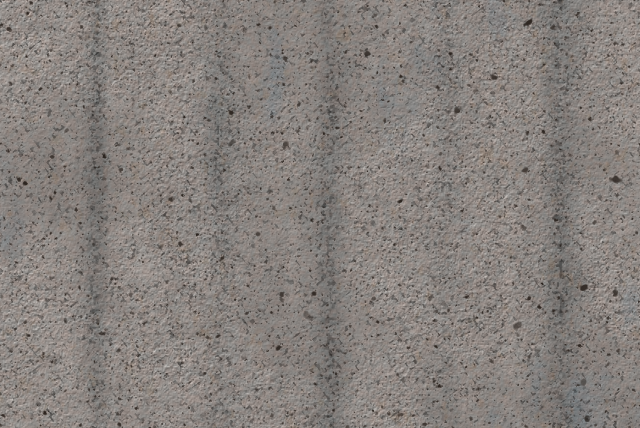
A Shadertoy shader for this texture:

```glsl
// Weathered concrete wall: gritty relief, air pits, soft dark vertical seams and faint stains.

const vec3 CONCRETE = vec3(0.562, 0.536, 0.520);
const vec3 PIT_DARK = vec3(0.155, 0.125, 0.105);
const vec3 SEAM_TINT = vec3(0.84, 0.86, 0.87);
const vec3 BLUE_STAIN = vec3(0.45, 0.49, 0.52);
const vec3 RUST_STAIN = vec3(0.54, 0.46, 0.38);
const vec2 LIGHT_STEP = vec2(-0.0014, 0.0025);
const float SEAM_SPACING = 0.275;
const float SEAM_START = 0.24;
const float GRAIN_SCALE = 150.0;
const float SMOOTH_RELIEF = 0.21;
const float ROUGH_RELIEF = 0.41;
const float PORE_DEPTH = 0.30;

float hash(vec2 p) {
    vec3 q = fract(p.xyx * 0.1031);
    q += dot(q, q.yzx + 33.33);
    return fract((q.x + q.y) * q.z);
}

vec2 hash2(vec2 p) {
    return vec2(hash(p + 17.3), hash(p + 71.9));
}

float noise(vec2 p) {
    vec2 i = floor(p), f = fract(p);
    f = f * f * (3.0 - 2.0 * f);
    float low = mix(hash(i), hash(i + vec2(1, 0)), f.x);
    float high = mix(hash(i + vec2(0, 1)), hash(i + vec2(1, 1)), f.x);
    return mix(low, high, f.y);
}

float fbm(vec2 p) {
    float sum = 0.0, amp = 0.53;
    for (int i = 0; i < 4; i++) {
        sum += amp * noise(p);
        p = mat2(1.6, 1.2, -1.2, 1.6) * p + 9.7;
        amp *= 0.5;
    }
    return sum;
}

// Surface height of the fine grit; octaves are rotated to hide the lattice
float grit(vec2 p) {
    vec2 q = mat2(0.8, 0.6, -0.6, 0.8) * p;
    return 0.40 * noise(q * GRAIN_SCALE) + 0.35 * noise(p.yx * GRAIN_SCALE * 1.9 + 31.0)
         + 0.25 * noise(q.yx * GRAIN_SCALE * 0.55 + 63.0);
}

// Wide (x) and speckled (y) masks of the vertical seams
vec2 seams(vec2 p) {
    vec2 mask = vec2(0.0);
    float cell = floor((p.x - SEAM_START) / SEAM_SPACING + 0.5);
    for (float k = -1.0; k <= 1.0; k++) {
        float id = cell + k;
        float centre = SEAM_START + SEAM_SPACING * id + 0.06 * (hash(vec2(id, 5.0)) - 0.5);
        float d = p.x - centre + 0.014 * (noise(vec2(id * 7.0, p.y * 5.0)) - 0.5);
        float width = mix(0.022, 0.050, hash(vec2(id, 8.0)));
        float strength = mix(0.45, 0.90, hash(vec2(id, 21.0)));
        strength *= 0.35 + 1.1 * noise(vec2(id * 13.0 + 4.0, p.y * 3.0));
        mask += strength * exp(-vec2(d * d) / vec2(width * width, 0.00022));
    }
    return mask;
}

// Ragged holes, at most one per cell; x is the hole, y its lit lower rim
vec2 pits(vec2 p, float cellSize, float density, float minR, float maxR, float seed) {
    float edge = 0.8 / iResolution.y;
    vec2 id = floor(p / cellSize);
    vec2 rnd = hash2(id + seed);
    vec2 centre = (id + 0.25 + 0.5 * hash2(id + seed + 40.0)) * cellSize;
    float present = step(hash(id + seed + 90.0), density);
    float radius = mix(minR, maxR, rnd.x * rnd.x * rnd.x);
    float angle = 6.2832 * rnd.y;
    float c = cos(angle), s = sin(angle);
    vec2 q = mat2(c, -s, s, c) * (p - centre);
    q.x *= mix(0.55, 1.0, hash(id + seed + 130.0));
    float d = length(q) - radius * (0.55 + 0.9 * noise(p * 1.1 / radius));
    float hole = 1.0 - smoothstep(-edge - 0.25 * radius, edge, d);
    float rim = 1.0 - smoothstep(0.0, 0.002, abs(d - 0.001));
    rim *= smoothstep(0.0, radius, centre.y - p.y) * (1.0 - hole);
    return present * vec2(hole * mix(0.40, 1.0, hash(id + seed + 170.0)), rim);
}

void mainImage(out vec4 fragColor, in vec2 fragCoord) {
    vec2 p = fragCoord / iResolution.y;
    vec2 seam = seams(p);

    // Broad patches and thin drips
    float patches = fbm(p * vec2(4.5, 3.5) + 3.0);
    float rough = smoothstep(0.36, 0.62, patches) * (1.0 - 0.6 * min(seam.x, 1.0));
    float drips = noise(vec2(p.x * 38.0, p.y * 2.2)) - 0.5;
    vec3 color = CONCRETE * (1.0 + 0.17 * (patches - 0.5) + 0.05 * drips);
    color *= 1.0 + 0.14 * (fbm(p * 32.0) - 0.5);
    color *= mix(vec3(1.0), SEAM_TINT, min(seam.x, 1.2));

    // Blue smears and small rusty flecks
    float blue = smoothstep(0.62, 0.85, fbm(p * vec2(11.0, 4.0) + 50.0));
    float rust = smoothstep(0.62, 0.85, fbm(p * vec2(48.0, 36.0) + 80.0));
    color = mix(color, BLUE_STAIN, 0.45 * blue);
    color = mix(color, RUST_STAIN, 0.35 * rust);
    color += 0.03 * (noise(p * 110.0 + 12.0) - 0.5) * vec3(1.0, -0.3, -0.7);

    // Side-lit grit in clumps, with sparse dark pores between grains
    float clumps = 0.7 + 0.6 * noise(p * 30.0 + 44.0);
    float relief = grit(p) - grit(p - LIGHT_STEP);
    color -= relief * clumps * mix(SMOOTH_RELIEF, ROUGH_RELIEF, rough) * vec3(1.0, 0.99, 0.98);
    float pores = smoothstep(0.70, 0.95, noise(mat2(0.6, 0.8, -0.8, 0.6) * p * 165.0 + 7.0));
    color *= 1.0 - PORE_DEPTH * pores * clumps;

    // Short broken ledges and speckled seam lines
    float ledge = 1.0 - smoothstep(0.0, 0.03, abs(fbm(p * vec2(20.0, 34.0)) - 0.5));
    color *= 1.0 - 0.16 * ledge * smoothstep(0.60, 0.80, noise(p * 40.0 + 6.0));
    color *= 1.0 - 0.35 * min(seam.y, 1.0) * smoothstep(0.55, 0.85, noise(p * 145.0 + 90.0));

    // Air pits from large to tiny
    vec2 holes = pits(p, 0.070, 0.34, 0.0030, 0.0085, 3.0);
    holes = max(holes, pits(p + 0.37, 0.030, 0.38, 0.0016, 0.0046, 211.0));
    holes = max(holes, pits(p + 0.71, 0.013, 0.36, 0.0009, 0.0026, 457.0));
    color += 0.035 * holes.y;
    color = mix(color, PIT_DARK, 0.95 * holes.x);

    fragColor = vec4(clamp(color, 0.0, 1.0), 1.0);
}
```
